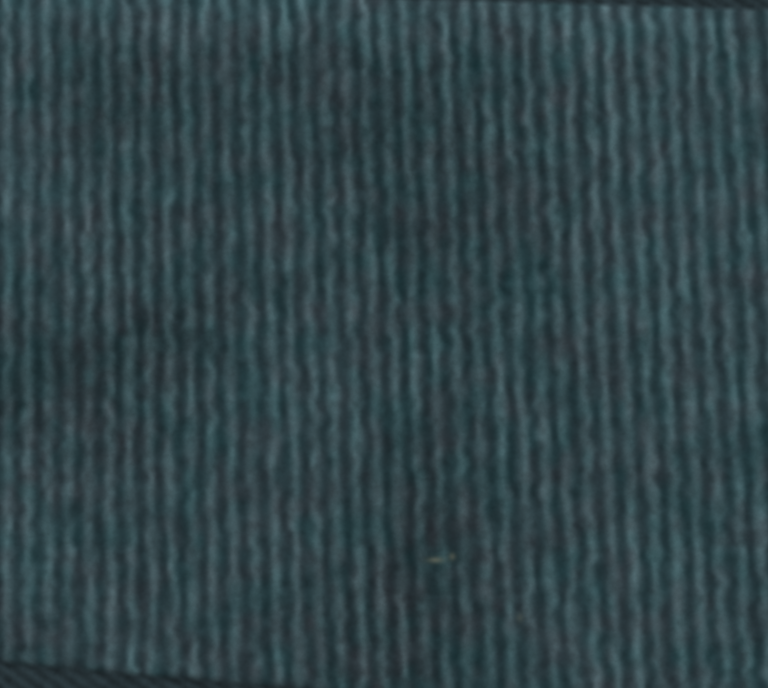
Reproduce this texture procedurally as a WebGL 2 fragment shader.

```glsl
#version 300 es
precision highp float;
// Dark teal corduroy: narrow vertical ribs that fan slightly to the right.
// Ribs are a cosine profile over a warped coordinate; value noise breaks up the
// pile and tint, broad gaussians add creases, and two seams cut the corners.

#define RIBS 38.3          // ribs across the width
#define RIB_SPREAD 1.0     // ribs lost to widening towards the right
#define RIB_OFFSET 0.4     // phase of the first rib
#define LEAN 0.055         // sideways drift of the right edge over the height
#define WEAR 0.60          // unevenness of the pile along each rib
#define RAGGED 0.26        // sideways wobble of rib edges, in ribs
#define GRAIN 0.30         // fine mottling of the cloth
#define TINT 0.026         // drift between teal and warm grey
#define FOLD 0.19          // strength of broad shading

uniform vec2 u_resolution;
out vec4 fragColor;

const float TAU = 6.2831853;
const vec3 GROOVE = vec3(0.143, 0.204, 0.222);
const vec3 RIDGE = vec3(0.246, 0.327, 0.346);
const vec3 SEAM = vec3(0.155, 0.200, 0.217);
const vec3 LINT = vec3(0.43, 0.43, 0.37);

float hash(vec2 p) {
  vec3 q = fract(vec3(p.xyx) * 0.1031);
  q += dot(q, q.yzx + 33.33);
  return fract((q.x + q.y) * q.z);
}

float noise(vec2 p) {
  vec2 i = floor(p), f = fract(p);
  f = f * f * (3.0 - 2.0 * f);
  return mix(mix(hash(i), hash(i + vec2(1, 0)), f.x),
             mix(hash(i + vec2(0, 1)), hash(i + vec2(1, 1)), f.x), f.y);
}

float fbm(vec2 p) {
  float sum = 0.0, amp = 0.5;
  for (int i = 0; i < 4; i++) {
    sum += amp * noise(p);
    p = mat2(1.6, 1.2, -1.2, 1.6) * p + 7.3;
    amp *= 0.5;
  }
  return sum / 0.9375;
}

// Soft elliptical patch, one at its centre
float patchAt(vec2 p, vec2 centre, vec2 radius) {
  vec2 d = (p - centre) / radius;
  return exp(-dot(d, d));
}

// Rib number at a point, constant along each rib
float ribCoord(vec2 p) {
  float x = p.x - LEAN * p.x * (0.5 - p.y);
  x -= 0.010 * smoothstep(0.5, 1.0, p.x) * (0.25 - pow(p.y - 0.5, 2.0));
  x += 0.0022 * (noise(p * 7.0) - 0.5);
  return RIBS * x - RIB_SPREAD * x * x - RIB_OFFSET;
}

// Broad light and shade from folds and handling
float foldShade(vec2 p) {
  float crease = p.y - 0.41 - 0.42 * p.x + 0.07 * (noise(p * 9.0) - 0.5);
  float fade = (1.0 - smoothstep(0.35, 0.7, p.x)) * (0.4 + noise(p * 8.0 + 2.0));
  float shade = 1.2 * (fbm(p * vec2(5.0, 4.0) + 3.0) - 0.5);
  shade -= 0.40 * fade * exp(-pow(crease / 0.045, 2.0));
  shade += 0.25 * fade * exp(-pow((crease + 0.07) / 0.035, 2.0));
  shade -= 0.45 * patchAt(p, vec2(0.13, 0.86), vec2(0.10, 0.11));
  shade -= 0.35 * patchAt(p, vec2(0.06, 0.42), vec2(0.14, 0.07));
  shade -= 0.50 * patchAt(p, vec2(0.46, 0.82), vec2(0.16, 0.14));
  shade -= 0.60 * patchAt(p, vec2(0.48, 0.12), vec2(0.13, 0.22));
  shade += 0.40 * patchAt(p, vec2(0.02, 0.70), vec2(0.08, 0.30));
  shade += 0.35 * patchAt(p, vec2(0.88, 0.85), vec2(0.15, 0.30));
  return shade + 0.75 * smoothstep(0.90, 1.0, p.y);
}

void main() {
  vec2 p = gl_FragCoord.xy / u_resolution;
  vec2 q = p * vec2(512.0 / 458.0, 1.0);

  // Rib profile with ragged edges and pile that thins out in places
  float u = ribCoord(p);
  float wobble = RAGGED * (noise(vec2(u * 1.6, p.y * 46.0) + 17.0) - 0.5);
  float profile = 0.5 + 0.5 * cos(TAU * (u + wobble));
  float pile = noise(vec2(u * 2.0, p.y * 52.0)) - 0.5;
  float strength = 0.90 + 0.16 * (hash(vec2(floor(u + 0.5), 5.0)) - 0.5)
                 + WEAR * (noise(vec2(u * 0.9 + 40.0, p.y * 24.0)) - 0.5);
  float height = 0.05 + pow(profile, 1.1) * strength + 0.28 * pile;
  vec3 colour = mix(GROOVE, RIDGE, height);

  // Mottling, folds and tint drift
  float grain = fbm(q * 85.0) - 0.5;
  colour *= 1.0 + FOLD * foldShade(p) + GRAIN * grain;
  float tint = noise(q * vec2(62.0, 42.0) + 9.0) + noise(q * 22.0) - 1.0;
  colour += TINT * tint * vec3(1.0, -0.25, -0.15);

  // Seams: a dark strip at the upper right and one at the lower left
  float upper = p.y - 1.0 + 0.034 * (p.x - 0.57);
  float lower = 0.038 - 0.10 * p.x - p.y;
  float diagonal = 0.5 + 0.5 * cos(TAU * (u + 45.0 * p.y));
  vec3 strip = SEAM * (0.88 + 0.20 * diagonal + GRAIN * grain);
  colour = mix(colour, strip, smoothstep(-0.005, 0.006, max(upper, lower)));
  colour *= 1.0 - 0.18 * exp(-pow(lower / 0.007, 2.0));

  // Specks of lint
  float lint = patchAt(p, vec2(0.567, 0.186), vec2(0.011, 0.005))
             + 0.8 * patchAt(p, vec2(0.589, 0.191), vec2(0.005, 0.006))
             + 0.45 * patchAt(p, vec2(0.677, 0.102), vec2(0.005, 0.007));
  colour = mix(colour, LINT, 0.6 * min(lint, 1.0));

  fragColor = vec4(colour, 1.0);
}
```
